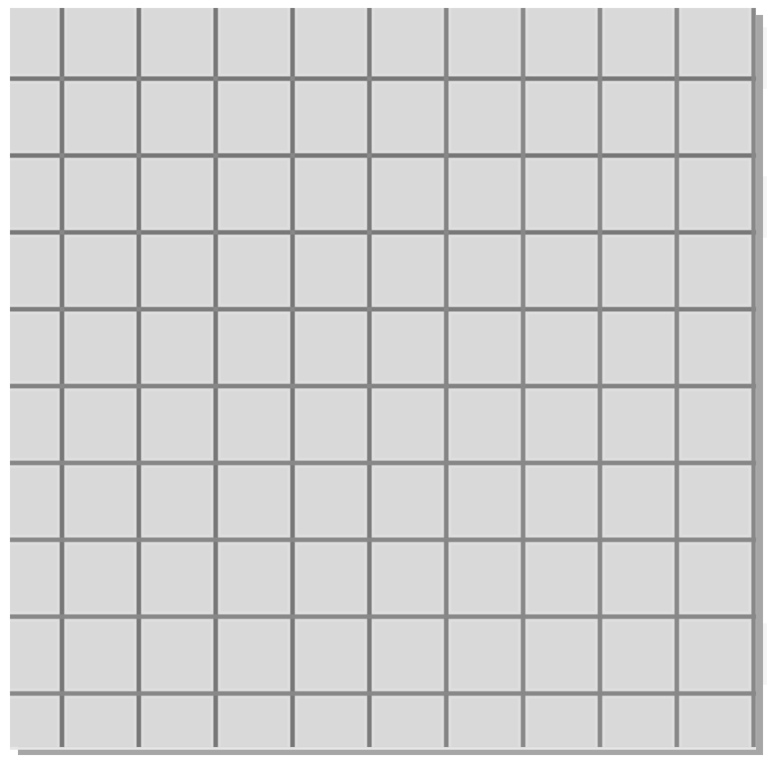
This pattern is drawn by a Shadertoy shader. Its source:

```glsl
// Grey square-grid panel with thin ruled lines and an offset drop shadow on white.

// Lengths are fractions of the canvas width.
const float PITCH = 0.10007;
const vec2 FIRST_LINE = vec2(0.0807, 0.0892);
const float LINE_WIDTH = 0.0059;
const float LINE_BLUR = 0.0014;
const float HALO_WIDTH = 0.0130;
const vec2 PANEL_MIN = vec2(0.0130, 0.0195);
const vec2 PANEL_MAX = vec2(0.9844, 0.9818);
const vec2 SHADOW_MIN = vec2(0.0234, 0.0091);
const vec2 SHADOW_MAX = vec2(0.9935, 0.9727);
const float RIM_HEIGHT = 0.0035;
const vec2 PATCH_PITCH = vec2(0.1263, 0.1940);
const vec2 PATCH_CENTER = vec2(0.0745, 0.1406);
const float PATCH_HALF = 0.0400;

const float PAPER = 1.00;
const float PATCH_GREY = 0.96;
const float SHADOW_GREY = 0.65;
const float RIM_GREY = 0.90;
const float PANEL_GREY = 0.852;
const float HALO_GREY = 0.875;
const float LINE_DARK = 0.465;
const float LINE_LIGHT = 0.535;

float hash(vec2 cell) {
    return fract(sin(dot(cell, vec2(127.1, 311.7))) * 43758.5);
}

// Signed distance to the box between two corners.
float boxDistance(vec2 p, vec2 lo, vec2 hi) {
    vec2 d = abs(p - 0.5 * (lo + hi)) - 0.5 * (hi - lo);
    return length(max(d, 0.0)) + min(max(d.x, d.y), 0.0);
}

float fill(float d, float blur) {
    return 1.0 - smoothstep(-blur, blur, d);
}

// Faint squares scattered over the paper.
float paperPatches(vec2 p, float blur) {
    vec2 q = (p - PATCH_CENTER) / PATCH_PITCH;
    vec2 cell = floor(q + 0.5);
    vec2 d = abs(q - cell) * PATCH_PITCH - PATCH_HALF;
    return fill(max(d.x, d.y), blur) * step(0.4, hash(cell));
}

void mainImage(out vec4 fragColor, in vec2 fragCoord) {
    vec2 p = fragCoord / iResolution.x;
    float blur = 0.7 / iResolution.x;

    // Paper, shadow and the bright rim beneath the panel
    float grey = mix(PAPER, PATCH_GREY, paperPatches(p, blur));
    grey = mix(grey, SHADOW_GREY, fill(boxDistance(p, SHADOW_MIN, SHADOW_MAX), blur));
    vec2 rimMin = PANEL_MIN - vec2(0.0, RIM_HEIGHT);
    vec2 rimMax = vec2(PANEL_MAX.x, PANEL_MIN.y);
    grey = mix(grey, RIM_GREY, fill(boxDistance(p, rimMin, rimMax), blur));

    // Distance to the nearest vertical (x) and horizontal (y) line
    vec2 q = (p - FIRST_LINE) / PITCH;
    vec2 index = floor(q + 0.5);
    vec2 d = abs(q - index) * PITCH;
    float lineBlur = max(LINE_BLUR, blur);
    vec2 ink = 1.0 - smoothstep(-lineBlur, lineBlur, d - 0.5 * LINE_WIDTH);
    vec2 halo = 1.0 - smoothstep(-lineBlur, lineBlur, d - 0.5 * HALO_WIDTH);

    // Lines pale towards the right and the bottom, and where they cross
    float paleX = smoothstep(3.0, 6.0, index.x);
    float paleY = 1.0 - smoothstep(2.0, 7.0, index.y);
    float panel = mix(PANEL_GREY, HALO_GREY, max(halo.x, halo.y));
    panel = mix(panel, mix(LINE_DARK, LINE_LIGHT, paleY), ink.y);
    panel = mix(panel, mix(LINE_DARK, LINE_LIGHT, max(paleX, ink.y)), ink.x);

    grey = mix(grey, panel, fill(boxDistance(p, PANEL_MIN, PANEL_MAX), blur));
    fragColor = vec4(vec3(grey), 1.0);
}
```
